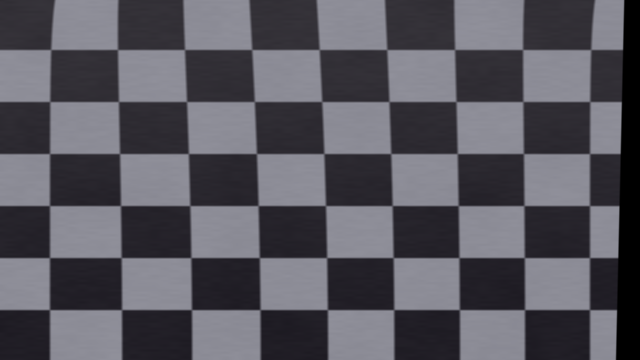
This pattern is drawn by a WebGL 1 fragment shader. Its source:

```glsl
precision highp float;

uniform vec2 u_resolution;

const float PI = 3.14159265;
const float ASPECT = 16.0 / 9.0;
const int COLUMN_EDGES = 9;
const int ROW_EDGES = 6;

float hash(vec2 p) {
  vec3 q = fract(vec3(p.xyx) * 0.1031);
  q += dot(q, q.yzx + 33.33);
  return fract((q.x + q.y) * q.z);
}

float valueNoise(vec2 p) {
  vec2 cell = floor(p);
  vec2 f = fract(p);
  f = f * f * (3.0 - 2.0 * f);
  float low = mix(hash(cell), hash(cell + vec2(1.0, 0.0)), f.x);
  float high = mix(hash(cell + vec2(0.0, 1.0)), hash(cell + 1.0), f.x);
  return mix(low, high, f.y);
}

// -1 before the edge, +1 after it
float softSign(float dist, float softness) {
  return 2.0 * smoothstep(-softness, softness, dist) - 1.0;
}

// Horizontal place of a column edge that bends with depth below the top
float columnEdge(float index, float depth) {
  float u = index / float(COLUMN_EDGES - 1);
  float rise = 1.0 - depth;
  float sag = 0.0231 - 0.0324 * rise * rise;
  float bulge = sag * sin(PI * pow(u, 0.8));
  float side = 2.0 * u - 1.0;
  float flare = 0.0139 * side * side * exp(-10.0 * depth);
  return 0.1389 + 0.1875 * index + bulge + flare;
}

float rowEdge(float index) {
  return 0.1389 + 0.1445 * index;
}

// 0 on dark squares, 1 on light squares
float checker(vec2 p, vec2 softness) {
  float parity = 1.0;
  for (int i = 0; i < COLUMN_EDGES; i++) {
    parity *= softSign(p.x - columnEdge(float(i), p.y), softness.x);
  }
  for (int i = 0; i < ROW_EDGES; i++) {
    parity *= softSign(p.y - rowEdge(float(i)), softness.y);
  }
  return 0.5 + 0.5 * parity;
}

// Broad blotches plus fine threads running across the cloth
float clothWear(vec2 p) {
  float blotches = valueNoise(p * 9.0) - 0.5;
  float threads = valueNoise(p * vec2(35.0, 150.0)) - 0.5;
  return 0.016 * blotches + 0.016 * threads;
}

void main() {
  vec2 uv = gl_FragCoord.xy / u_resolution;
  vec2 p = vec2(uv.x * ASPECT, 1.0 - uv.y);
  float pixel = 1.0 / u_resolution.y;

  // Squares, with the dark ones deepening downwards
  float light = checker(p, max(vec2(0.0055, 0.004), vec2(pixel)));
  vec3 darkTone = mix(vec3(0.20, 0.19, 0.215), vec3(0.125, 0.115, 0.145),
                      smoothstep(0.0, 0.95, p.y));
  vec3 lightTone = vec3(0.55, 0.55, 0.59);
  vec3 color = mix(darkTone, lightTone, light) + clothWear(p);

  // Slanted right border of the cloth against black
  float border = mix(1.734, 1.711, p.y);
  float borderSoftness = max(0.003, pixel);
  color *= 1.0 - smoothstep(-borderSoftness, borderSoftness, p.x - border);

  gl_FragColor = vec4(color, 1.0);
}
```
